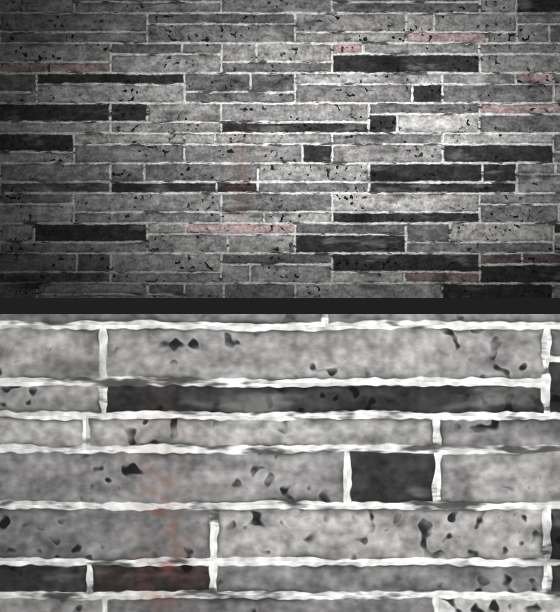
Top: the whole. Bottom: its middle third, enlarged.
Reproduce this texture procedurally as a WebGL 1 fragment shader.

```glsl
precision highp float;

uniform vec2 u_resolution;

// Layout, in canvas heights
const float COURSE_HEIGHT = 0.1007;
const float COURSE_OFFSET = 0.562;
const float UNIT_WIDTH = 0.1238;
const float MODULE_UNITS = 7.0;
const float JOINT_HALF_WIDTH = 0.0043;
const float EDGE_WOBBLE = 0.0026;
const float SHADOW_WIDTH = 0.0028;

// Variation
const float THIN_STRIP = 0.37;
const float CUT_CHANCE = 0.36;
const float DARK_CHANCE = 0.14;
const float PINK_CHANCE = 0.24;

// Colours
const vec3 BRICK_DEEP = vec3(0.40, 0.395, 0.395);
const vec3 BRICK_PALE = vec3(0.66, 0.655, 0.65);
const vec3 BRICK_DARK = vec3(0.21, 0.21, 0.21);
const vec3 PINK_TINT = vec3(1.10, 0.96, 0.97);
const vec3 MORTAR = vec3(0.86, 0.86, 0.85);
const vec3 SOOT = vec3(0.07, 0.07, 0.07);
const vec3 RUST = vec3(0.42, 0.25, 0.20);

// Lighting and stain placement, as fractions of the canvas
const vec2 LIGHT_CENTRE = vec2(0.61, 0.56);
const vec2 RUST_CENTRE = vec2(0.43, 0.40);
const vec2 RUST_SIZE = vec2(0.014, 0.13);

float hash(vec2 p) {
  vec3 q = fract(vec3(p.xyx) * 0.1031);
  q += dot(q, q.yzx + 33.33);
  return fract((q.x + q.y) * q.z);
}

float gradientDot(vec2 cell, vec2 offset) {
  float angle = 6.28318 * hash(cell);
  return dot(vec2(cos(angle), sin(angle)), offset);
}

float noise(vec2 p) {
  vec2 i = floor(p), f = fract(p);
  vec2 u = f * f * f * (f * (f * 6.0 - 15.0) + 10.0);
  vec2 e = vec2(1.0, 0.0);
  return mix(mix(gradientDot(i, f), gradientDot(i + e, f - e), u.x),
             mix(gradientDot(i + e.yx, f - e.yx), gradientDot(i + 1.0, f - 1.0), u.x), u.y);
}

float fbm(vec2 p) {
  float sum = 0.0, amplitude = 1.0;
  for (int i = 0; i < 4; i++) {
    sum += amplitude * noise(p);
    p = p * 2.03 + 17.3;
    amplitude *= 0.6;
  }
  return sum;
}

// Returns inset distance from the brick edge, brick id and strip height
vec4 brickAt(vec2 p) {
  float course = (1.0 - p.y) / COURSE_HEIGHT + COURSE_OFFSET;
  float row = floor(course);
  float v = course - row;

  // Each module holds a three-unit and a four-unit block, in either order
  float x = p.x / UNIT_WIDTH - mod(2.0 * row + 2.0, MODULE_UNITS);
  float module = floor(x / MODULE_UNITS);
  x -= module * MODULE_UNITS;
  float middle = 3.0 + step(0.5, hash(vec2(module + 31.0, row)));
  float second = step(middle, x);
  vec2 span = mix(vec2(0.0, middle), vec2(middle, MODULE_UNITS), second);
  vec2 block = vec2(module * 2.0 + second, row);

  // Split the block into a thin and a thick strip
  float split = mix(THIN_STRIP, 1.0 - THIN_STRIP, step(0.45, hash(block + 7.7)));
  float lower = step(split, v);
  vec2 rise = mix(vec2(0.0, split), vec2(split, 1.0), lower);
  vec2 id = vec2(block.x * 4.0 + lower * 2.0, row);

  // Cut some strips into two bricks
  if (hash(id + 51.3) < CUT_CHANCE) {
    float cut = span.x + 1.0 + floor(hash(id + 12.1) * (span.y - span.x - 1.0));
    cut += 0.5 * (hash(id + 83.9) - 0.5);
    float piece = step(cut, x);
    span = mix(vec2(span.x, cut), vec2(cut, span.y), piece);
    id.x += piece;
  }
  float dx = min(x - span.x, span.y - x) * UNIT_WIDTH;
  float dy = min(v - rise.x, rise.y - v) * COURSE_HEIGHT;
  return vec4(min(dx, dy) - JOINT_HALF_WIDTH, id, rise.y - rise.x);
}

void main() {
  vec2 uv = gl_FragCoord.xy / u_resolution;
  vec2 p = gl_FragCoord.xy / u_resolution.y;
  float pixel = 1.0 / u_resolution.y;

  vec2 warp = vec2(noise(p * 9.0), noise(p * 7.0 + 40.0)) * 0.003;
  vec4 brick = brickAt(p + warp);
  vec2 id = brick.yz;
  float edge = brick.x + EDGE_WOBBLE * (noise(p * vec2(24.0, 40.0)) + noise(p * 75.0));
  float clouds = fbm(p * vec2(7.0, 11.0));
  float grain = fbm(p * vec2(30.0, 42.0) + id * 3.7);
  float fine = noise(p * 105.0);

  // Brick faces
  vec3 face = mix(BRICK_DEEP, BRICK_PALE, hash(id + 3.1));
  face = mix(face, BRICK_DARK, step(hash(id + 67.0), DARK_CHANCE));
  float pink = step(hash(id + 29.0), PINK_CHANCE) * step(brick.w, 0.5);
  face *= mix(vec3(1.0), PINK_TINT, pink);
  face *= 1.0 + 0.30 * grain + 0.22 * fine + 0.16 * clouds;

  // Pits and lime bloom
  float pits = smoothstep(0.16, 0.42, noise(p * 64.0 + 9.0) + 0.4 * fine);
  pits *= smoothstep(-0.05, 0.40, fbm(p * vec2(8.0, 13.0) + 70.0));
  face = mix(face, SOOT, 0.85 * pits);
  float bloom = smoothstep(0.15, 0.7, fbm(p * vec2(6.0, 18.0) + 25.0));
  face = mix(face, MORTAR, 0.30 * bloom);

  // Shadowed brick edges
  float shadow = exp(-max(edge, 0.0) / SHADOW_WIDTH);
  shadow *= smoothstep(-0.35, 0.35, noise(p * vec2(14.0, 30.0) + 5.0));
  face = mix(face, SOOT, 0.65 * shadow);

  // Worn mortar
  vec3 joint = MORTAR * (0.94 + 0.24 * grain + 0.15 * fine);
  float grime = smoothstep(0.08, 0.55, fbm(p * vec2(11.0, 38.0) + 90.0));
  joint = mix(joint, SOOT, 0.68 * grime);
  float cover = smoothstep(-pixel, pixel, edge);
  vec3 color = mix(joint, face, cover);

  // Rust streak and soot patches
  vec2 streak = (uv - RUST_CENTRE) / RUST_SIZE;
  float rust = exp(-dot(streak, streak)) * smoothstep(-0.2, 0.4, grain);
  color = mix(color, RUST, 0.55 * rust);
  float soot = smoothstep(0.20, 0.85, fbm(p * vec2(3.5, 9.0) + 55.0));
  color = mix(color, SOOT, 0.5 * soot);

  // Uneven light, darkest at the left
  float reach = length((uv - LIGHT_CENTRE) * vec2(1.28, 1.10));
  color *= 1.22 * (1.0 - 0.76 * smoothstep(0.10, 1.0, reach));
  gl_FragColor = vec4(clamp(color, 0.0, 1.0), 1.0);
}
```
